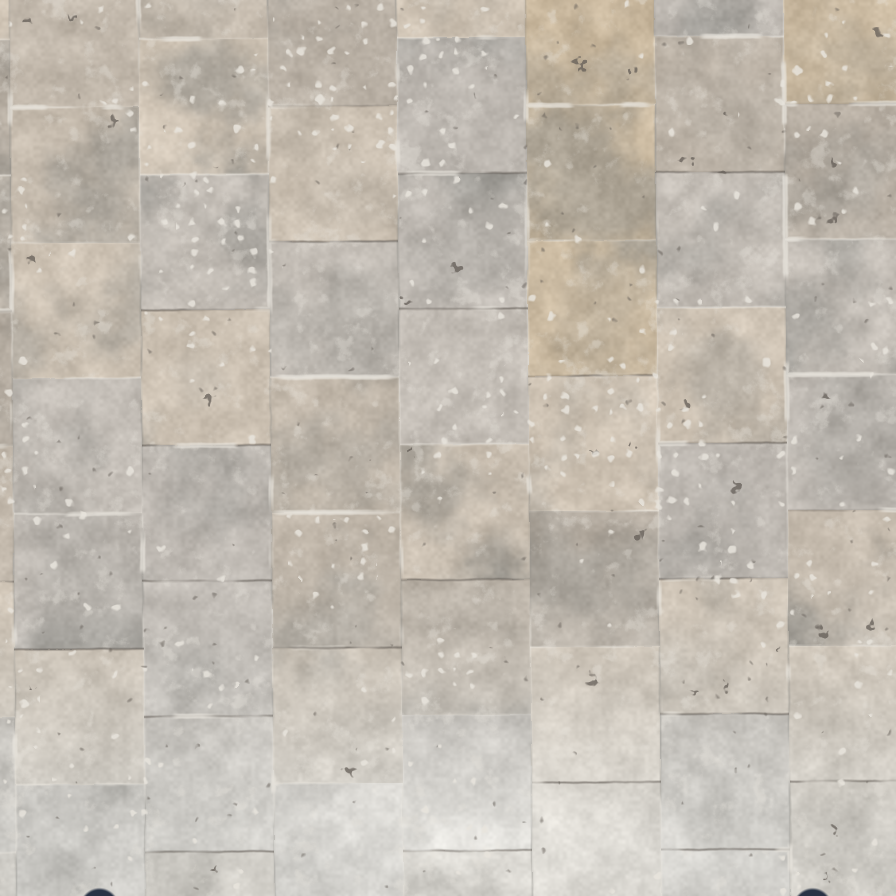
Give the GLSL for this texture, as a WebGL 1 fragment shader.

```glsl
precision highp float;

uniform vec2 u_resolution;

#define TILE_SIZE vec2(0.1440, 0.1512)
#define GRID_ORIGIN vec2(0.0104, 0.1200)
#define GRID_SKEW vec2(0.0080, -0.0045)
#define JOINT_WIDTH 0.0011
#define WARM_STONE vec3(0.815, 0.770, 0.710)
#define DULL_STONE vec3(0.725, 0.690, 0.645)
#define GREY_STONE vec3(0.755, 0.738, 0.718)
#define OCHRE_STONE vec3(0.800, 0.725, 0.610)
#define COOL_WASH vec3(0.815, 0.815, 0.800)
#define STAIN vec3(0.560, 0.555, 0.535)
#define CHALK vec3(0.910, 0.895, 0.865)
#define SOOT vec3(0.390, 0.365, 0.340)

float hash(vec2 p) {
  return fract(sin(dot(p, vec2(127.1, 311.7))) * 43758.5453);
}

float noise(vec2 p) {
  vec2 i = floor(p), f = fract(p);
  f = f * f * (3.0 - 2.0 * f);
  return mix(mix(hash(i), hash(i + vec2(1.0, 0.0)), f.x),
             mix(hash(i + vec2(0.0, 1.0)), hash(i + 1.0), f.x), f.y);
}

float fbm(vec2 p) {
  float sum = 0.0, amplitude = 0.5;
  for (int i = 0; i < 5; i++) {
    sum += amplitude * noise(p);
    p = mat2(1.6, 1.2, -1.2, 1.6) * p + 5.3;
    amplitude *= 0.5;
  }
  return sum;
}

// Irregular specks, at most one in each cell of a jittered grid
float specks(vec2 p, float cells, float density, float radius, float salt) {
  vec2 q = p * cells + 0.25 * (vec2(noise(p * 190.0), noise(p * 190.0 + 31.0)) - 0.5);
  vec2 cell = floor(q);
  vec2 center = 0.3 + 0.4 * vec2(hash(cell + salt), hash(cell + salt + 7.1));
  float size = radius * (0.4 + 0.6 * hash(cell + salt + 3.7));
  float d = length(fract(q) - center) / cells - size;
  float soft = 0.0008 + 0.7 / u_resolution.y;
  return step(hash(cell + salt + 11.9), density) * (1.0 - smoothstep(-soft, soft, d));
}

float joint(float d, float width) {
  float soft = 0.0006 + 0.7 / u_resolution.y;
  return 1.0 - smoothstep(width - soft, width + soft, d);
}

vec3 stoneColor(vec2 id) {
  vec3 stone = mix(DULL_STONE, WARM_STONE, smoothstep(0.0, 0.75, hash(id + 2.3)));
  stone = mix(stone, GREY_STONE, 0.75 * step(0.6, hash(id + 9.1)));
  return mix(stone, OCHRE_STONE, 0.8 * step(0.965, hash(id + 14.6)));
}

void main() {
  vec2 uv = gl_FragCoord.xy / u_resolution;
  vec2 p = vec2(uv.x, 1.0 - uv.y);

  // Staggered columns, slightly skewed, with uneven edges
  vec2 wobble = 0.0022 * (vec2(fbm(p * 45.0), fbm(p * 45.0 + 19.0)) - 0.48);
  vec2 grid = (p + wobble - GRID_ORIGIN - GRID_SKEW * p.yx) / TILE_SIZE;
  float column = floor(grid.x);
  grid.y += 0.5 * mod(column, 2.0);
  vec2 id = floor(grid), f = fract(grid);
  vec2 edge = (0.5 - abs(f - 0.5)) * TILE_SIZE;

  // Stone tone and the pale wash along the bottom
  vec3 color = stoneColor(id);
  float wash = smoothstep(0.42, 0.03, uv.y);
  color = mix(color, COOL_WASH, 0.75 * wash);
  vec2 glow = (uv - vec2(0.53, 0.07)) / vec2(0.24, 0.09);
  color += 0.095 * exp(-dot(glow, glow));

  // Cloudy stains and soot gathered at one end of some tiles
  float cloud = fbm(p * 13.0 + id * 7.3);
  float middle = 1.0 - smoothstep(0.1, 0.6, length(f - 0.5));
  float stain = smoothstep(0.42, 0.78, cloud + 0.12 * middle) * hash(id + 5.5);
  color = mix(color, STAIN, 0.55 * stain * (1.0 - 0.5 * wash));
  float end = mix(f.y, 1.0 - f.y, step(0.5, hash(id + 21.0)));
  float grime = smoothstep(0.4, 0.0, end) * smoothstep(0.3, 0.65, cloud);
  color = mix(color, STAIN, 0.6 * grime * step(0.55, hash(id + 25.0)) * (1.0 - 0.6 * wash));

  // Mottling, grain and chalky bloom
  color += 0.17 * (fbm(p * 38.0 + id * 3.1) - 0.48);
  color += 0.045 * (noise(p * 230.0) - 0.5);
  color = mix(color, CHALK, 0.35 * smoothstep(0.58, 0.78, fbm(p * 60.0 + 40.0)));

  // Joints: faint upright, stronger and partly chalky across
  float broken = smoothstep(0.25, 0.65, noise(p * 32.0 + id.x));
  float chalky = step(0.55, hash(vec2(column, floor(grid.y + 0.5)) + 33.0));
  vec3 levelColor = mix(SOOT, CHALK, chalky);
  vec3 uprightColor = mix(STAIN, CHALK, smoothstep(0.45, 0.65, noise(p * 14.0)));
  color = mix(color, uprightColor, 0.45 * joint(edge.x, JOINT_WIDTH) * (0.4 + 0.6 * broken));
  color = mix(color, levelColor, 0.6 * joint(edge.y, JOINT_WIDTH) * (0.3 + 0.7 * broken));
  float crumble = smoothstep(0.68, 0.85, noise(p * 24.0 + 8.0));
  color = mix(color, CHALK, 0.7 * crumble * joint(min(edge.x, edge.y), 0.0028));

  // Dark pits and clustered pale chips
  color = mix(color, SOOT, 0.75 * specks(p, 19.0, 0.09, 0.0055, 1.0));
  color = mix(color, SOOT, 0.50 * specks(p, 52.0, 0.07, 0.0022, 5.0));
  float cluster = smoothstep(0.55, 0.8, noise(p * 8.0 + 61.0));
  color = mix(color, CHALK, 0.85 * specks(p, 58.0, 0.03 + 0.35 * cluster, 0.0042, 9.0));

  // Two dark discs cut by the bottom edge
  float disc = length(vec2(abs(uv.x - 0.509) - 0.398, uv.y + 0.013)) - 0.021;
  color = mix(color, vec3(0.16, 0.20, 0.27), 1.0 - smoothstep(-0.002, 0.002, disc));

  gl_FragColor = vec4(clamp(color, 0.0, 1.0), 1.0);
}
```
